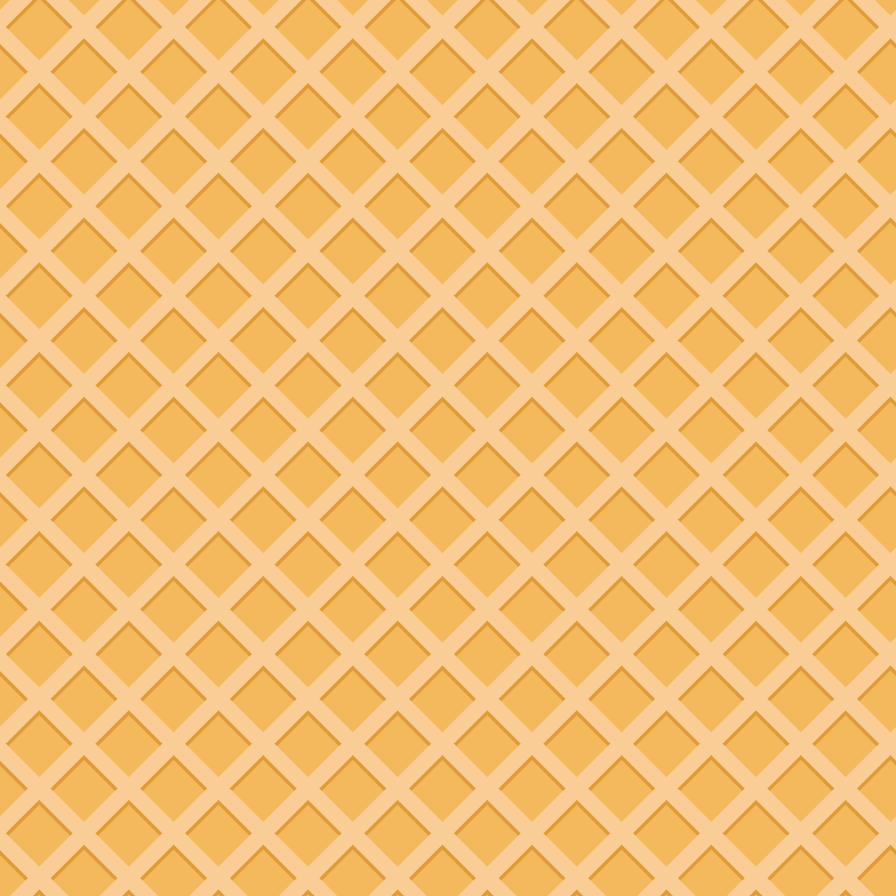
Give the GLSL for this pattern, as a three.js fragment shader.

```glsl
// Waffle grid: diagonal ribs around diamond pockets shaded along their upper edges
varying vec2 vUv;

// Antialiased coverage of the region where distance is negative
float coverage(float distance, float blur) {
  return clamp(0.5 - distance / blur, 0.0, 1.0);
}

void main() {
  vec3 ribColor = vec3(0.98, 0.804, 0.592);
  vec3 pocketColor = vec3(0.957, 0.725, 0.365);
  vec3 shadowColor = vec3(0.878, 0.608, 0.224);

  // Ten repeats each way, turned so that pockets sit on whole diagonal steps
  vec2 p = vUv * 10.0 - vec2(0.438, 0.70);
  vec2 diagonal = vec2(p.x + p.y, p.y - p.x);
  vec2 cell = fract(diagonal + 0.5) - 0.5;
  float blur = length(vec2(dFdx(diagonal.x), dFdy(diagonal.x)));

  // Pocket outline, and its floor below the two shaded upper walls
  float pocket = max(abs(cell.x), abs(cell.y)) - 0.373;
  float pocketFloor = max(cell.x, cell.y) - 0.318;

  vec3 inside = mix(shadowColor, pocketColor, coverage(pocketFloor, blur));
  gl_FragColor = vec4(mix(ribColor, inside, coverage(pocket, blur)), 1.0);
}
```
